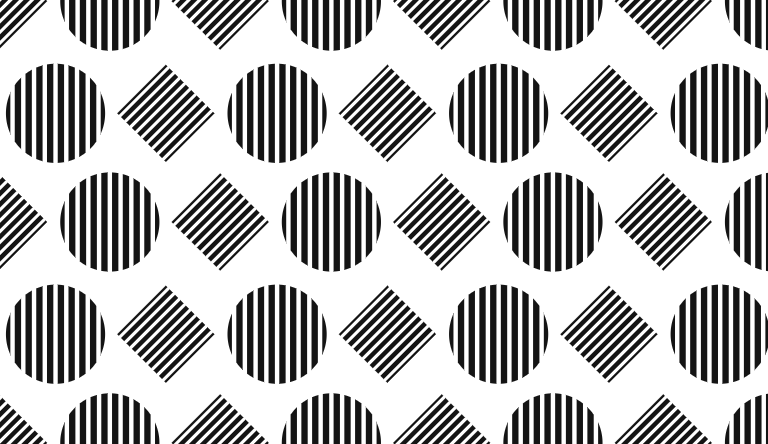
A Shadertoy shader for this pattern:

```glsl
// Staggered rows of striped discs and striped diamonds in black on white.
// Each shape is a distance function cut by parallel bars, repeated over a
// shared tile that holds two rows. Lengths are fractions of canvas height.

const vec3 PAPER = vec3(1.0);
const vec3 INK = vec3(0.08);

const vec2 TILE = vec2(0.499, 0.4975);
const vec2 DISC_ORIGIN = vec2(-0.1185, 0.0);
const vec2 DISC_TO_DIAMOND = vec2(0.2485, 0.0);
const vec2 ROW_SHIFT = vec2(-0.1223, 0.2448);

const float DISC_RADIUS = 0.1117;
const float DIAMOND_HALF_SIDE = 0.0775;
const float DISC_PITCH = 0.0242;
const float DIAMOND_PITCH = DIAMOND_HALF_SIDE / 4.5;
const float INK_SHARE = 0.59;

// Offset from the nearest copy of a tiled centre
vec2 repeatAround(vec2 p, vec2 center, vec2 tile) {
    return (fract((p - center) / tile + 0.5) - 0.5) * tile;
}

// Signed distance to evenly spaced bars, with a gap centred on zero
float barsDistance(float x, float pitch, float inkShare) {
    return (abs(fract(x / pitch) - 0.5) - 0.5 * inkShare) * pitch;
}

float discDistance(vec2 p, float radius) {
    return length(p) - radius;
}

float squareDistance(vec2 p, float halfSide) {
    return max(abs(p.x), abs(p.y)) - halfSide;
}

// Disc with upright bars
float stripedDisc(vec2 p) {
    return max(discDistance(p, DISC_RADIUS),
               barsDistance(p.x, DISC_PITCH, INK_SHARE));
}

// Square turned by 45 degrees, with bars rising to the right
float stripedDiamond(vec2 p) {
    vec2 q = vec2(p.x - p.y, p.x + p.y) * sqrt(0.5);
    return max(squareDistance(q, DIAMOND_HALF_SIDE),
               barsDistance(q.x, DIAMOND_PITCH, INK_SHARE));
}

// Coverage of a shape across one pixel
float coverage(float dist, float pixel) {
    return clamp(0.5 - dist / pixel, 0.0, 1.0);
}

void mainImage(out vec4 fragColor, in vec2 fragCoord) {
    float pixel = 1.0 / iResolution.y;
    vec2 p = (fragCoord - 0.5 * iResolution.xy) * pixel;

    // Two interleaved rows per tile
    float dist = 1.0;
    for (int row = 0; row < 2; row++) {
        vec2 center = DISC_ORIGIN + float(row) * ROW_SHIFT;
        float disc = stripedDisc(repeatAround(p, center, TILE));
        float diamond = stripedDiamond(
            repeatAround(p, center + DISC_TO_DIAMOND, TILE));
        dist = min(dist, min(disc, diamond));
    }

    fragColor = vec4(mix(PAPER, INK, coverage(dist, pixel)), 1.0);
}
```
